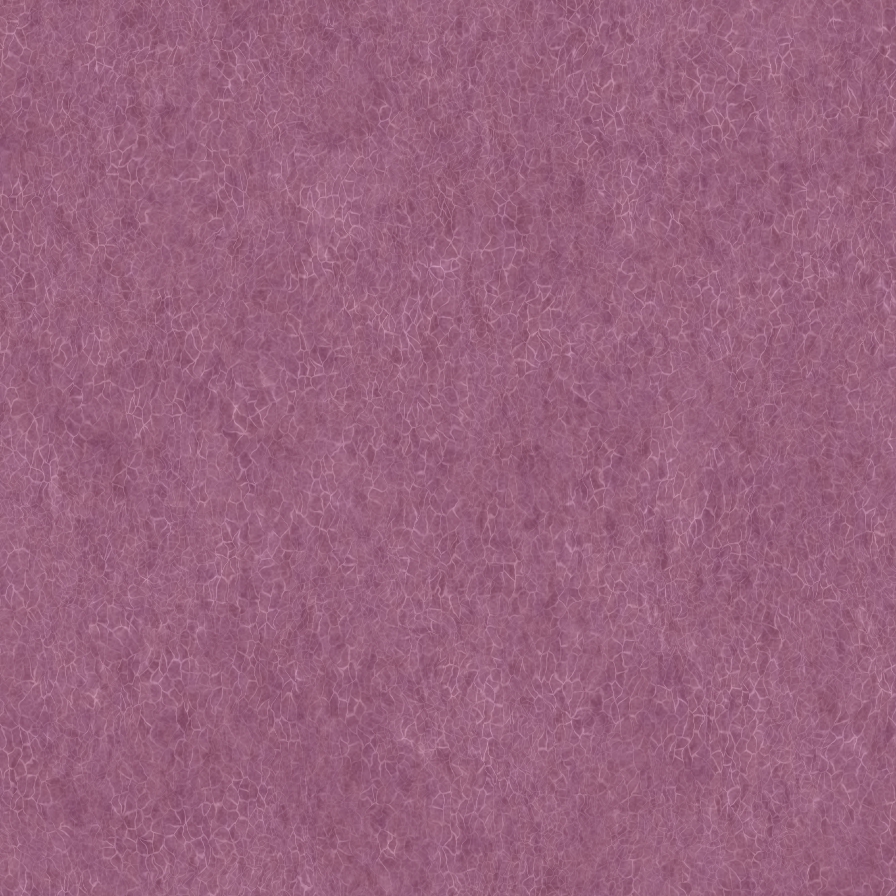
Give the GLSL for this texture, as a WebGL 2 fragment shader.

```glsl
#version 300 es
precision highp float;
// Soft mauve leather: two warped, vertically stretched cell networks form pale
// hairline cracks of uneven strength over the whole hide. Upright creases,
// faint clouds of dye and fine grain are added as small shifts in brightness.

uniform vec2 u_resolution;
out vec4 fragColor;

vec2 hash2(vec2 p) {
  vec3 q = fract(vec3(p.xyx) * vec3(0.1031, 0.1030, 0.0973));
  q += dot(q, q.yzx + 33.33);
  return fract((q.xx + q.yz) * q.zy);
}

float noise(vec2 p) {
  vec2 cell = floor(p), f = fract(p);
  f = f * f * (3.0 - 2.0 * f);
  float low = mix(hash2(cell).x, hash2(cell + vec2(1, 0)).x, f.x);
  float high = mix(hash2(cell + vec2(0, 1)).x, hash2(cell + 1.0).x, f.x);
  return mix(low, high, f.y);
}

// Layered noise that keeps its stretch in every octave
float streaks(vec2 p) {
  return 0.5 * noise(p) + 0.3 * noise(p * 2.1 + 13.0) + 0.2 * noise(p * 4.3 + 29.0);
}

vec2 wander(vec2 p) {
  return vec2(noise(p), noise(p + 41.0)) - 0.5;
}

// Distance to the border between the two nearest scattered cell centres
float cellBorder(vec2 p) {
  vec2 cell = floor(p), f = fract(p), nearest = vec2(0), second = vec2(0);
  float d1 = 9.0, d2 = 9.0;
  for (int y = -1; y <= 1; y++) {
    for (int x = -1; x <= 1; x++) {
      vec2 offset = vec2(x, y);
      vec2 r = offset + hash2(cell + offset) - f;
      float d = dot(r, r);
      if (d < d1) {
        d2 = d1; second = nearest;
        d1 = d; nearest = r;
      } else if (d < d2) {
        d2 = d; second = r;
      }
    }
  }
  return (d2 - d1) / (2.0 * max(length(second - nearest), 0.05));
}

float cracks(vec2 p, vec2 scale, float width, float pixel) {
  float blur = 0.5 * pixel * scale.x;
  return 1.0 - smoothstep(0.0, width + blur, cellBorder(p * scale));
}

void main() {
  float pixel = 1.0 / min(u_resolution.x, u_resolution.y);
  vec2 uv = gl_FragCoord.xy * pixel;

  // Bend the hide gently, then roughen the path of each crack
  vec2 p = uv + 0.022 * wander(uv * 8.0) + 0.010 * wander(uv * 25.0 + 5.0);
  p += 0.006 * wander(uv * 75.0 + 17.0) + 0.0025 * wander(uv * 190.0 + 31.0);

  // Strength of the cracks: short upright runs, and looser patches
  float run = smoothstep(0.3, 0.7, streaks(uv * vec2(44.0, 17.0) + 60.0));
  float patches = smoothstep(0.3, 0.7, streaks(uv * vec2(15.0, 11.0) + 3.0));
  float broken = smoothstep(0.2, 0.7, noise(uv * vec2(110.0, 70.0) + 80.0));

  float coarse = cracks(p, vec2(104.0, 56.0), 0.07, pixel);
  coarse *= mix(0.3, 1.0, run) * mix(0.35, 1.0, broken);
  float fine = cracks(p + 5.0, vec2(150.0, 98.0), 0.07, pixel);
  fine *= mix(0.4, 1.0, patches) * mix(1.0, 0.4, run);

  // Upright creases along the middle contour of stretched noise
  float contour = abs(noise(p * vec2(80.0, 15.0) + 20.0) - 0.5);
  float crease = 1.0 - smoothstep(0.0, 0.03 + 40.0 * pixel, contour);
  crease *= smoothstep(0.42, 0.65, streaks(uv * vec2(26.0, 12.0) + 90.0)) * broken;

  // Faint dye clouds, rubbed streaks, pores and small dark hollows
  float clouds = streaks(uv * vec2(8.0, 6.0) + 110.0) - 0.5;
  float rubbed = streaks(uv * vec2(50.0, 20.0) + 130.0) - 0.5;
  float pores = noise(p * vec2(210.0, 140.0) + 9.0) - 0.5;
  float grain = noise(uv * 430.0) - 0.5;
  float hollow = smoothstep(0.6, 0.85, noise(p * vec2(120.0, 55.0) + 150.0));

  float light = 0.045 * clouds + 0.045 * rubbed + 0.05 * pores + 0.06 * grain;
  light += 0.125 * coarse + 0.065 * fine + 0.06 * crease - 0.035 * hollow;

  // Slight drift of the dye between rosy and violet
  float hue = noise(uv * vec2(75.0, 50.0) + 170.0) - 0.5;
  vec3 colour = vec3(0.588, 0.370, 0.476) + light * vec3(0.97, 1.04, 1.03);
  colour += hue * vec3(0.012, 0.006, -0.016);
  fragColor = vec4(clamp(colour, 0.0, 1.0), 1.0);
}
```
